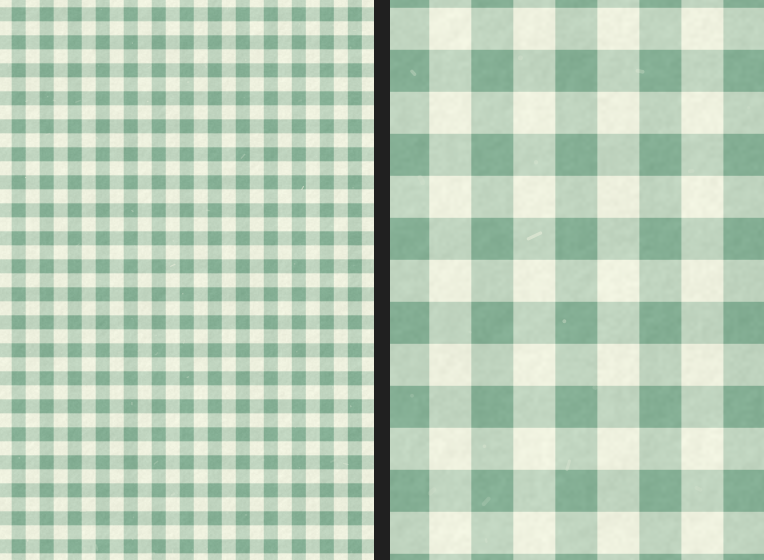
Left, the full canvas; right, a detail of the centre.
Reproduce this pattern procedurally as a WebGL 2 fragment shader.

```glsl
#version 300 es
precision highp float;

#define REPEATS vec2(13.35, 20.0)
#define STRIPE_START vec2(0.417, 0.24)
#define STRIPE_WIDTH 0.5
#define CREAM vec3(0.935, 0.945, 0.873)
#define SAGE vec3(0.752, 0.832, 0.750)
#define GREEN vec3(0.518, 0.684, 0.580)
#define RELIEF 0.035
#define GRAIN 0.022
#define MOTTLE 0.020
#define SPECK_STRENGTH 0.55

uniform vec2 u_resolution;
out vec4 fragColor;

float hash(vec2 p) {
    return fract(sin(dot(p, vec2(127.1, 311.7))) * 43758.5453);
}

float valueNoise(vec2 p) {
    vec2 cell = floor(p);
    vec2 f = fract(p);
    f = f * f * (3.0 - 2.0 * f);
    float low = mix(hash(cell), hash(cell + vec2(1.0, 0.0)), f.x);
    float high = mix(hash(cell + vec2(0.0, 1.0)), hash(cell + 1.0), f.x);
    return mix(low, high, f.y);
}

float paperHeight(vec2 p) {
    return 0.6 * valueNoise(p * 110.0) + 0.4 * valueNoise(p * 230.0 + 17.0);
}

// Coverage of the vertical (x) and horizontal (y) stripes
vec2 stripes(vec2 uv) {
    vec2 centre = STRIPE_START + 0.5 * STRIPE_WIDTH;
    vec2 t = abs(fract(uv * REPEATS - centre + 0.5) - 0.5);
    vec2 pixel = REPEATS / u_resolution;
    return clamp(0.5 - (t - 0.5 * STRIPE_WIDTH) / (1.15 * pixel), 0.0, 1.0);
}

// Sparse pale flecks, some stretched into short fibres
float flecks(vec2 p, float cells, float density, float seed) {
    vec2 q = p * cells;
    vec2 id = floor(q) + seed;
    vec2 offset = fract(q) - mix(vec2(0.3), vec2(0.7), vec2(hash(id + 3.1), hash(id + 7.7)));
    float angle = 6.2832 * hash(id + 11.3);
    vec2 along = vec2(cos(angle), sin(angle));
    float halfLength = 0.15 * pow(hash(id + 19.9), 4.0);
    offset -= along * clamp(dot(offset, along), -halfLength, halfLength);
    float radius = mix(0.0005, 0.0014, hash(id + 23.5)) * cells;
    float soft = cells / u_resolution.y;
    float shape = 1.0 - smoothstep(radius - 0.5 * soft, radius + 0.7 * soft, length(offset));
    return shape * step(hash(id), density) * mix(0.3, 1.0, hash(id + 31.7));
}

void main() {
    vec2 uv = gl_FragCoord.xy / u_resolution;
    vec2 p = gl_FragCoord.xy / u_resolution.y;

    // Woven check: each stripe adds one step of green
    vec2 s = stripes(uv);
    vec3 color = mix(mix(CREAM, SAGE, s.x), mix(SAGE, GREEN, s.x), s.y);

    // Paper relief lit from the upper left, fine grain and broad mottling
    vec2 lightStep = vec2(-0.0015, 0.0015);
    float shade = RELIEF * (paperHeight(p - lightStep) - paperHeight(p + lightStep));
    shade += GRAIN * (valueNoise(p * 420.0 + 5.0) - 0.5);
    shade += MOTTLE * (valueNoise(p * 22.0 + 40.0) - 0.5);
    color += shade;

    // Worn flecks show mostly on the green
    float worn = max(flecks(p, 14.0, 0.22, 0.0), 0.5 * flecks(p, 31.0, 0.25, 50.0));
    color = mix(color, CREAM, SPECK_STRENGTH * worn);

    fragColor = vec4(clamp(color, 0.0, 1.0), 1.0);
}
```
